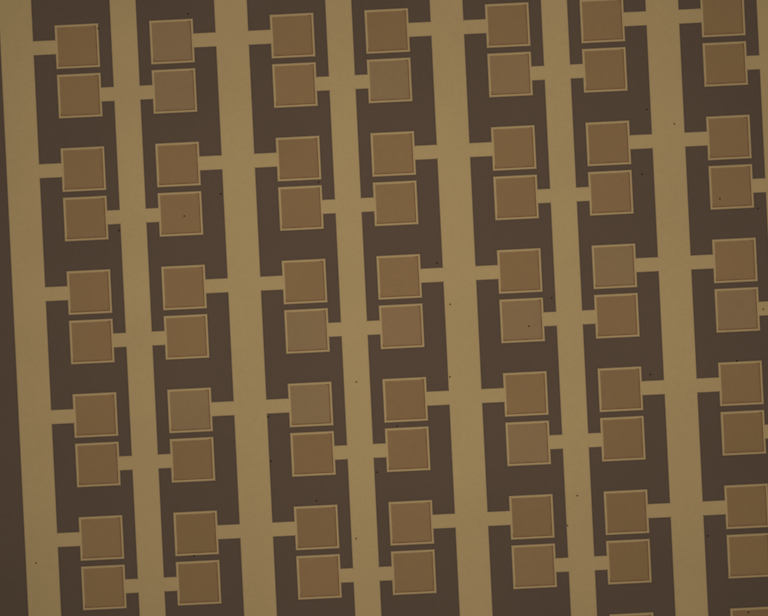
This pattern is drawn by a Shadertoy shader. Its source:

```glsl
float hash(vec2 p) {
    p = fract(p * vec2(0.1731, 0.2317) + 0.37);
    p += dot(p, p.yx + 23.7);
    return fract((p.x + p.y) * p.x * 17.3);
}

float noise(vec2 p) {
    vec2 i = floor(p), f = fract(p);
    f = f * f * (3.0 - 2.0 * f);
    return mix(mix(hash(i), hash(i + vec2(1, 0)), f.x),
               mix(hash(i + vec2(0, 1)), hash(i + vec2(1, 1)), f.x), f.y);
}

float box(vec2 p, vec2 halfSize) {
    vec2 d = abs(p) - halfSize;
    return length(max(d, 0.0)) + min(max(d.x, d.y), 0.0);
}

float fill(float d, float soft) {
    return smoothstep(soft, -soft, d);
}

void mainImage(out vec4 fragColor, in vec2 fragCoord) {
    vec2 uv = fragCoord / iResolution.xy;

    // Tilted wafer frame: y runs down, one unit per row of devices
    vec2 p = vec2(fragCoord.x, iResolution.y - fragCoord.y) / iResolution.y * 5.004;
    p -= vec2(0.628, 0.375);
    p = mat2(0.9988, 0.049, -0.049, 0.9988) * p;
    float soft = max(5.004 / iResolution.y, 0.009);

    // Each cell mirrors about its narrow bus, with half a wide bus at both sides
    vec2 cell = floor(vec2((p.x + 0.49) / 1.75, p.y + 0.3));
    vec2 q = vec2(p.x - 0.385 - cell.x * 1.75, p.y - cell.y);
    float side = q.x < 0.0 ? -1.0 : 1.0;
    float ax = abs(q.x);
    float lower = step(0.201, q.y);
    vec2 pad = vec2(q.x - side * 0.385, q.y - 0.402 * lower);
    float padId = hash(cell * vec2(4.0, 7.0) + vec2(side, lower * 3.0));

    // Buses, pad frames and the links joining them
    float metalDist = ax - 0.106;
    metalDist = min(metalDist, box(pad, vec2(0.177)));
    metalDist = min(metalDist, box(vec2(ax - 0.2, q.y - 0.402), vec2(0.12, 0.057)));
    metalDist = min(metalDist, box(vec2(ax - 0.65, q.y), vec2(0.14, 0.057)));
    float present = step(0.0, cell.x);
    metalDist = min(mix(1.0, metalDist, present), 0.742 - ax);
    float padDist = mix(1.0, box(pad, vec2(0.156)), present);

    // Materials
    vec3 substrate = vec3(0.315, 0.255, 0.205);
    vec3 metal = vec3(0.59, 0.495, 0.335);
    vec3 film = vec3(0.475, 0.37, 0.245) * (0.97 + 0.06 * padId);
    film = mix(film, vec3(0.47, 0.39, 0.28), 0.5 * smoothstep(0.75, 1.0, padId));
    vec3 col = mix(substrate, metal, fill(metalDist, soft));
    col *= 1.0 - 0.08 * fill(abs(metalDist - 0.008) - 0.004, soft);
    col = mix(col, film, fill(padDist, soft));

    // Reddish step shadow, strongest on the lower and right pad edges
    float facing = smoothstep(0.12, 0.15, max(pad.x, pad.y));
    float rim = fill(abs(padDist) - 0.004, soft);
    col = mix(col, vec3(0.34, 0.22, 0.15), rim * (0.2 + 0.45 * facing));

    // Sparse dust, surface mottling and grain
    vec2 dustCell = floor(p * 3.0);
    vec2 dustPos = 0.2 + 0.6 * vec2(hash(dustCell + 11.0), hash(dustCell + 37.0));
    float dust = fill(length(fract(p * 3.0) - dustPos) - 0.02, 0.02);
    col *= 1.0 - 0.45 * dust * step(0.88, hash(dustCell + 5.0));
    col *= 0.98 + 0.025 * noise(p * 2.5) + 0.02 * noise(p * 45.0);

    // Uneven microscope lighting
    vec2 c = (uv - vec2(0.52, 0.53)) * vec2(1.0, 0.9);
    col *= 1.01 - 0.32 * dot(c, c);
    fragColor = vec4(col, 1.0);
}
```
